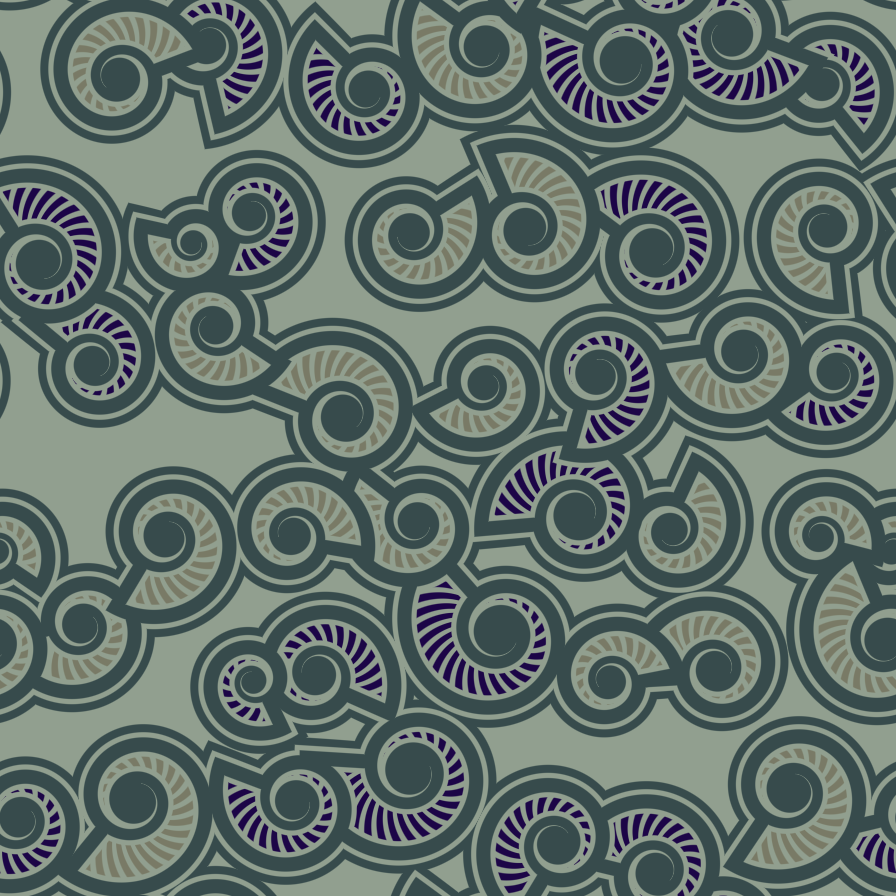
Reproduce this pattern procedurally as a Shadertoy shader.

```glsl
// Tiling field of packed spiral shells with hatched bands and nested outlines in the gaps.

const vec3 TEAL   = vec3(0.215, 0.295, 0.300);
const vec3 SAGE   = vec3(0.570, 0.625, 0.560);
const vec3 OLIVE  = vec3(0.475, 0.480, 0.400);
const vec3 PURPLE = vec3(0.110, 0.020, 0.280);

const vec2  GRID = vec2(7.0, 6.0);  // shells across and down; rows must be even
const float JITTER = 0.42;          // site displacement in cells
const float SIZE_SPREAD = 0.6;      // variation of shell size
const float OVERLAP = 1.14;         // above one, shells cut into each other
const float PURPLE_SHARE = 0.58;
const float GAP = 0.016;            // teal channel between shells
const float LINE = 0.0058;          // outline width
const float INSET = 0.009;          // teal ring inside a gap ornament
const float STRIPE = 0.0128;        // hatch period
const float SLANT = 0.55;           // hatch lean against the band
const float DECAY = 1.05;           // spiral shrink rate per turn
const float BAND = 0.52;            // band width at the mouth, in shell radii
const float TURNS = 1.55;           // length of the band
const float BODY = 0.72;            // packing circle, in shell radii
const float OFFSET = 0.25;          // spiral centre to packing circle
const float REACH = 0.2;            // influence range of a shell
const float TAU = 6.2831853;

vec3 hash3(vec2 cell, float seed) {
    vec3 p = fract(vec3(mod(cell, GRID), seed).xyx * vec3(0.1031, 0.1030, 0.0973) + seed * 0.137);
    p += dot(p, p.yxz + 33.33);
    return fract((p.xxy + p.yzz) * p.zyx);
}

// Position in xy, relative size in z
vec3 site(vec2 cell) {
    vec3 h = hash3(cell, 3.7);
    vec2 pos = cell + 0.5 + (h.xy - 0.5) * JITTER;
    pos.x += 0.5 * mod(cell.y, 2.0) - 0.25;
    return vec3(pos / GRID, 1.0 + (h.z - 0.5) * SIZE_SPREAD);
}

// Shell radius that fits between the neighbouring sites
float shellRadius(vec2 cell, vec3 own) {
    float fit = 1.0;
    for (int j = -1; j <= 1; j++)
    for (int i = -1; i <= 1; i++) {
        if (i == 0 && j == 0) continue;
        vec3 other = site(cell + vec2(i, j));
        fit = min(fit, distance(own.xy, other.xy) * own.z / (own.z + other.z));
    }
    return (fit * OVERLAP - 0.5 * GAP) / BODY;
}

// x: distance to the band, y: distance to the filled silhouette, z: hatch phase
vec3 spiral(float r, float turn, float radius) {
    float band = 1e3;
    float phase = 0.0;
    for (int n = -1; n <= 1; n++) {
        float t = turn + float(n);
        float outer = radius * exp(-DECAY * t);
        float width = radius * BAND * pow(max(1.0 - t / TURNS, 0.0), 1.8);
        float d = max(r - outer, outer - width - r);
        d = max(d, max(-t, t - TURNS) * TAU * r);
        if (d < band) {
            band = d;
            phase = (0.72 * TAU / DECAY * outer + SLANT * (r - outer)) / STRIPE;
        }
    }
    float solid = r - radius * exp(-DECAY * turn);
    return vec3(band, min(band, solid), phase);
}

float inside(float d, float px) {
    return 1.0 - smoothstep(-px, px, d);
}

void mainImage(out vec4 fragColor, in vec2 fragCoord) {
    vec2 uv = fragCoord / iResolution.y;
    float px = 0.8 / iResolution.y;
    vec2 base = floor(uv * GRID);
    vec3 color = TEAL;
    float cover = 1.0;

    // Shells in a fixed order; earlier ones trim later ones
    for (int j = 2; j >= -2; j--)
    for (int i = -2; i <= 2; i++) {
        vec2 cell = base + vec2(i, j);
        vec3 own = site(cell);
        if (distance(uv, own.xy) > REACH) continue;

        vec3 look = hash3(cell, 8.3);
        float radius = shellRadius(cell, own);
        float hand = look.x < 0.5 ? -1.0 : 1.0;
        float lean = hand * TAU * (0.2 + look.y);
        vec2 q = uv - own.xy + OFFSET * radius * vec2(cos(lean), sin(lean));
        float turn = fract(hand * atan(q.y, q.x) / TAU - look.y);
        vec3 shell = spiral(length(q), turn, radius);

        float d = max(shell.x, GAP - cover);
        float hatch = (abs(fract(shell.z) - 0.5) - 0.28) * STRIPE;
        vec3 ink = look.z < PURPLE_SHARE ? PURPLE : OLIVE;
        vec3 fill = mix(SAGE, ink, inside(hatch, px) * inside(d + LINE, px));
        color = mix(color, fill, inside(d, px));
        cover = min(cover, shell.y);
    }

    // Nested ornaments in the leftover gaps
    float gap = GAP - cover;
    float ring = max(gap, -gap - LINE);
    float core = gap + LINE + INSET;
    color = mix(color, SAGE, inside(min(ring, core), px));
    fragColor = vec4(color, 1.0);
}
```
